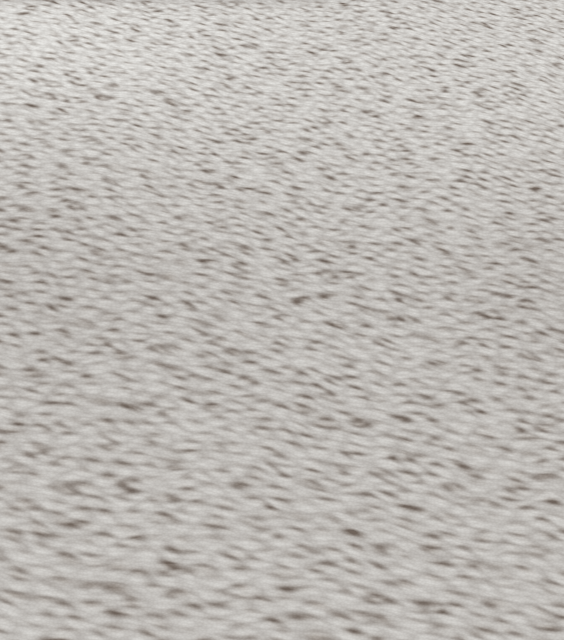
A Shadertoy shader for this texture:

```glsl
#define NEAR_ROW 0.0200   // stitch height at the bottom edge
#define ROW_SHRINK 0.0122 // how much it shrinks toward the top
#define STITCH_ASPECT 2.3
#define SLOPE 0.14
#define JITTER 0.85
#define DASH_DEPTH 0.42
#define SEAM_DEPTH 0.42
#define STRAND_DEPTH 0.26
#define FLECK_SHARE 0.07
#define GRAIN 0.13
#define SHADE_COLOR vec3(0.555, 0.528, 0.506)
#define YARN_COLOR vec3(0.885, 0.878, 0.861)

vec2 hash2(vec2 p) {
    vec2 q = vec2(dot(p, vec2(127.1, 311.7)), dot(p, vec2(269.5, 183.3)));
    return fract(sin(q) * 43758.5);
}

// Staggered cells: soft dark dashes between rows, seam closeness, rare flecks
vec3 stitches(vec2 p) {
    vec2 base = floor(p);
    float first = 9.0, second = 9.0, dash = 0.0, fleck = 0.0;
    for (int j = -2; j <= 1; j++) {
        for (int i = -2; i <= 1; i++) {
            vec2 id = base + vec2(i, j);
            vec2 seed = id + 0.5 + JITTER * (hash2(id) - 0.5);
            seed.x += 0.5 * mod(id.y, 2.0);
            vec2 away = p - seed;
            float d = length(away * vec2(0.8, 1.0));
            second = min(second, max(first, d));
            first = min(first, d);

            vec2 kind = hash2(id + 37.0);
            vec2 offset = away - vec2(0.0, 0.5);
            offset.y += 0.25 * kind.x * offset.x;
            float mark = exp(-dot(offset, offset * vec2(mix(5.0, 11.0, kind.x), 13.0)));
            dash += mark * mix(0.2, 1.0, kind.y);
            fleck += mark * mark * step(1.0 - FLECK_SHARE, kind.y);
        }
    }
    return vec3(dash, 1.0 - smoothstep(0.0, 0.6, second - first), fleck);
}

// Plain cellular noise, nearest distance
float cellNoise(vec2 p) {
    vec2 base = floor(p);
    float nearest = 9.0;
    for (int j = -1; j <= 1; j++) {
        for (int i = -1; i <= 1; i++) {
            vec2 id = base + vec2(i, j);
            nearest = min(nearest, length(p - id - hash2(id)));
        }
    }
    return nearest;
}

// Canvas position to stitch columns and rows, finer toward the top
vec2 clothSpace(vec2 p) {
    float bend = 0.005 * sin(9.0 * p.x + 5.0 * p.y)
               + 0.002 * sin(23.0 * p.x - 17.0 * p.y + 1.0);
    float depth = p.y + SLOPE * (p.x - 0.44) + bend;
    float row = NEAR_ROW - ROW_SHRINK * depth;
    return vec2((p.x - 0.44) / (row * STITCH_ASPECT),
                log(NEAR_ROW / row) / ROW_SHRINK);
}

float glow(vec2 p, vec2 center, vec2 falloff) {
    vec2 away = p - center;
    return exp(-dot(away, away * falloff));
}

// Broad light: bright upper fold, dim sides, shadow along the top edge
float lighting(vec2 p) {
    float light = 0.51 + 0.18 * smoothstep(0.50, 0.95, p.y);
    light += 0.12 * glow(p, vec2(0.05, 0.94), vec2(12.0, 90.0));
    light -= 0.07 * glow(p, vec2(0.92, 0.56), vec2(35.0, 50.0));
    light -= 0.05 * glow(p, vec2(0.0, 0.58), vec2(12.0, 20.0));
    light -= 0.28 * smoothstep(0.987, 1.004, p.y) * (1.0 - smoothstep(0.35, 0.70, p.x));
    return light;
}

void mainImage(out vec4 fragColor, in vec2 fragCoord) {
    vec2 p = fragCoord / iResolution.y;
    vec2 cloth = clothSpace(p);
    cloth += vec2(0.08, 0.07) * sin(cloth.yx * vec2(2.3, 2.7) + 1.7 * sin(cloth * 0.6));

    // Stitches, thin strands along the rows, and fine fibres
    vec3 stitch = stitches(cloth);
    float seam = stitch.y * (0.35 + stitch.x);
    float strand = cellNoise(cloth * vec2(1.3, 2.6) + 19.0) - 0.45;
    float fibre = cellNoise(p * vec2(190.0, 270.0)) - 0.45;

    float tone = lighting(p) + 0.22;
    tone -= DASH_DEPTH * stitch.x + SEAM_DEPTH * seam;
    tone -= 0.10 * stitch.z + STRAND_DEPTH * strand + GRAIN * fibre;

    vec3 color = mix(SHADE_COLOR, YARN_COLOR, clamp(tone, -0.4, 1.08));
    color += vec3(0.010, 0.001, -0.008) * (stitch.x - 0.25);
    fragColor = vec4(color, 1.0);
}
```
